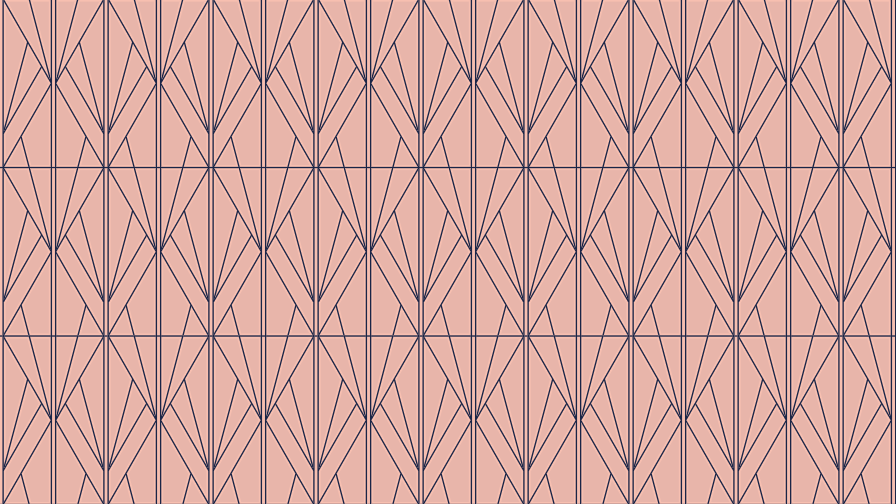
Reproduce this pattern procedurally as a Shadertoy shader.

```glsl
// Art deco lattice: navy fans and diamonds between paired uprights on blush pink.

// Lengths are fractions of the canvas height.
const vec2 PANEL = vec2(0.10417, 0.3343);   // one mirrored panel: width, row height
const vec2 ORIGIN = vec2(0.0020, 0.3324);   // first upright pair, first rail from the top
const float PAIR_GAP = 0.0042;              // half the spacing of paired uprights
const float LINE_HALF = 0.00134;
const float RIM_HALF = 0.0050;

const vec3 BLUSH = vec3(0.910, 0.710, 0.668);
const vec3 PALE_RIM = vec3(0.970, 0.750, 0.690);
const vec3 NAVY = vec3(0.100, 0.145, 0.278);

float segmentDistance(vec2 p, vec2 a, vec2 b) {
    vec2 pa = p - a, ba = b - a;
    return length(pa - ba * clamp(dot(pa, ba) / dot(ba, ba), 0.0, 1.0));
}

// Box-filtered coverage of a line, also correct when thinner than a pixel.
float lineCoverage(float d, float halfWidth, float pixel) {
    vec2 edges = vec2(halfWidth, -halfWidth) - d;
    vec2 c = clamp(edges / pixel + 0.5, 0.0, 1.0);
    return c.x - c.y;
}

// Fold the plane into one panel: x from the fan axis, y down from the rail.
vec2 foldPanel(vec2 p, vec2 panel) {
    float x = abs(mod(p.x + panel.x, 2.0 * panel.x) - panel.x);
    return vec2(x, mod(p.y, panel.y));
}

float panelDistance(vec2 p, vec2 panel, float gap) {
    vec2 top = vec2(gap, 0.0);
    vec2 side = vec2(panel.x - gap, 0.5 * panel.y);
    vec2 bottom = vec2(gap, panel.y);
    vec2 fanFoot = vec2(gap, 0.8 * panel.y);

    // Uprights and rail
    float d = min(abs(p.x - top.x), abs(p.x - side.x));
    d = min(d, min(p.y, panel.y - p.y));

    // Diamond outline
    d = min(d, segmentDistance(p, top, side));
    d = min(d, segmentDistance(p, side, bottom));

    // Fan rising from the axis to the upper diamond edge
    d = min(d, segmentDistance(p, fanFoot, mix(top, side, 0.8)));
    d = min(d, segmentDistance(p, fanFoot, mix(top, side, 0.51)));

    // Ray from the side corner, crossing the rail into the row above
    vec2 rayTip = mix(side, bottom, 0.63);
    vec2 row = vec2(0.0, panel.y);
    d = min(d, segmentDistance(p, side, rayTip - row));
    return min(d, segmentDistance(p, side + row, rayTip));
}

void mainImage(out vec4 fragColor, in vec2 fragCoord) {
    float pixel = 1.0 / iResolution.y;
    vec2 p = fragCoord * pixel;
    p.y = 1.0 - p.y;

    float d = panelDistance(foldPanel(p - ORIGIN, PANEL), PANEL, PAIR_GAP);

    // Soft pale rim beneath crisp navy lines
    vec3 color = mix(BLUSH, PALE_RIM, lineCoverage(d, RIM_HALF, pixel));
    color = mix(color, NAVY, lineCoverage(d, LINE_HALF, pixel));
    fragColor = vec4(color, 1.0);
}
```
